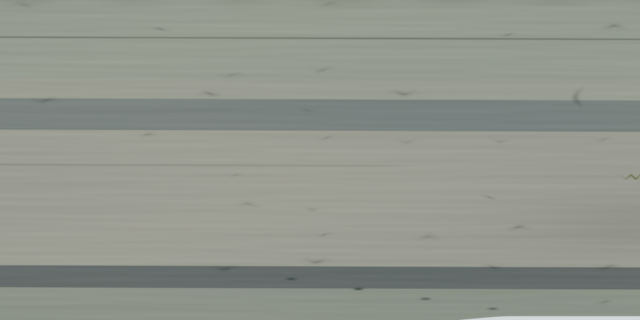
This texture is drawn by a WebGL 2 fragment shader. Its source:

```glsl
#version 300 es
precision highp float;
// Pale weathered boards with two dark horizontal bands, fine grain and small knots.
uniform vec2 u_resolution;
out vec4 fragColor;

#define TILT 0.0035          // drop of the boards per canvas height
#define UPPER_BAND vec2(0.596, 0.693)
#define LOWER_BAND vec2(0.102, 0.171)
#define SEAM_Y 0.884
#define SEAM_WIDTH 0.0028
#define GRAIN 0.009
#define KNOT_CELL vec2(0.29, 0.105)
#define KNOT_CHANCE 0.38
#define KNOT_DEPTH 0.085
#define CHIP_COUNT 5

const vec3 PALE = vec3(0.612, 0.617, 0.580);
const vec3 GREENISH = vec3(0.590, 0.612, 0.570);
const vec3 LOW_BOARD = vec3(0.550, 0.575, 0.535);
const vec3 BAND_LIGHT = vec3(0.480, 0.512, 0.503);
const vec3 BAND_DARK = vec3(0.395, 0.422, 0.418);
const vec3 CHIP = vec3(0.14, 0.20, 0.17);
const vec3 MOSS = vec3(0.40, 0.41, 0.24);
const vec3 GAP_LIGHT = vec3(0.82, 0.84, 0.85);

float hash(vec2 p) {
  vec3 q = fract(vec3(p.xyx) * 0.1031);
  q += dot(q, q.yzx + 33.33);
  return fract((q.x + q.y) * q.z);
}

float above(float y, float edge, float soft) {
  return smoothstep(edge - soft, edge + soft, y);
}

float within(float y, vec2 span, float soft) {
  return above(y, span.x, soft) * (1.0 - above(y, span.y, soft));
}

// Soft spot of the given half size
float spot(vec2 d, vec2 size) {
  d /= size;
  return exp(-dot(d, d));
}

// Long fibres: layered sines bent and faded along the board
float fibres(vec2 p) {
  float sum = 0.0;
  for (int i = 1; i <= 8; i++) {
    float k = float(i);
    float bend = 1.7 * sin(p.x * (1.1 + 0.63 * k) + k * 2.4);
    float fade = 0.6 + 0.4 * sin(p.x * (2.3 + k) + p.y * 17.0 * k + k * k);
    sum += fade * sin(p.y * (23.0 + 39.7 * k) + bend + k * k * 1.9);
  }
  return sum * 0.4;
}

// One possible flat knot in each cell, with a darker heart
float knots(vec2 p) {
  vec2 cell = floor(p / KNOT_CELL);
  vec2 jitter = vec2(hash(cell + 3.1), hash(cell + 17.7));
  vec2 d = p - (cell + 0.25 + 0.5 * jitter) * KNOT_CELL;
  d.y += 0.003 * sin(d.x * 90.0 + jitter.x * 6.0);
  float size = 0.7 + 0.6 * hash(cell + 41.3);
  float shape = 0.6 * spot(d, vec2(0.028, 0.0065) * size)
              + 0.6 * spot(d, vec2(0.012, 0.003) * size);
  return shape * step(hash(cell + 8.9), KNOT_CHANCE) * (0.4 + 0.6 * jitter.y);
}

void main() {
  float aa = 1.0 / u_resolution.y;
  vec2 p = gl_FragCoord.xy / u_resolution.y;
  float width = u_resolution.x / u_resolution.y;
  float right = p.x / width;
  float y = p.y + TILT * p.x;

  // Boards and bands
  vec3 color = mix(LOW_BOARD, PALE, above(y, LOWER_BAND.x, aa));
  color = mix(color, GREENISH, above(y, UPPER_BAND.y, aa));
  color = mix(color, PALE, 0.7 * within(y, vec2(0.695, 0.755), 0.006));
  color = mix(color, BAND_LIGHT, within(y, UPPER_BAND, aa));
  color = mix(color, BAND_DARK, within(y, LOWER_BAND, aa));

  // Broad tone shifts, worn top edge and shade at the right
  color += 0.006 * sin(p.x * 2.7 + sin(y * 11.0)) * vec3(1.0, 0.7, 0.4);
  color -= 0.035 * above(p.y, 0.982, 0.018) * (0.7 + 0.3 * sin(p.x * 19.0));
  color -= 0.035 * spot(vec2(right - 1.0, p.y - 0.29), vec2(0.17, 0.09));

  // Grain, knots and seams
  color += GRAIN * fibres(vec2(p.x, y));
  color -= KNOT_DEPTH * knots(p);
  float seam = max(SEAM_WIDTH, aa);
  color -= 0.12 * spot(vec2(0.0, y - SEAM_Y), vec2(1.0, seam));
  float faintSeam = spot(vec2(0.0, y - 0.486), vec2(1.0, seam));
  color -= 0.045 * faintSeam * (1.0 - above(right, 0.63, 0.05));
  color -= 0.03 * spot(vec2(0.0, y - UPPER_BAND.x), vec2(1.0, seam));

  // Upright scuff and a tuft of moss
  vec2 scuff = vec2(right - 0.905 - 0.006 * sin(p.y * 70.0), p.y - 0.695);
  color -= 0.10 * spot(scuff, vec2(0.005, 0.022));
  vec2 tuft = vec2(right - 0.99, p.y - 0.447 + 0.005 * sin(right * 400.0));
  color = mix(color, MOSS, 0.75 * spot(tuft, vec2(0.012, 0.004)));

  // Dark chips along the lowest board
  for (int i = 0; i < CHIP_COUNT; i++) {
    float k = float(i);
    vec2 center = vec2(0.455 + 0.105 * k, 0.128 - 0.031 * k);
    vec2 d = vec2(right, p.y) - center;
    color = mix(color, CHIP, (0.4 + 0.5 * hash(vec2(k, 5.0))) * spot(d, vec2(0.007, 0.004)));
  }

  // Bright gap under the last board
  float gap = 1.0 - above(p.y, 0.012 * smoothstep(0.70, 0.80, right), aa);
  color = mix(color, GAP_LIGHT, gap * above(right, 0.72, 0.01));
  fragColor = vec4(clamp(color, 0.0, 1.0), 1.0);
}
```
